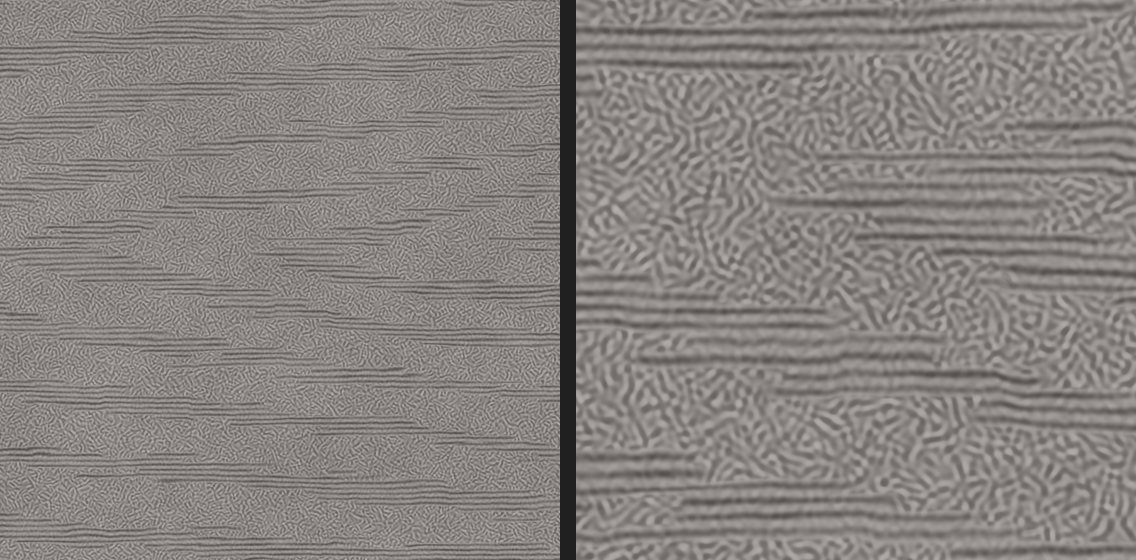
Left: the whole. Right: its middle third, enlarged.
Write a three.js fragment shader that draws this texture.

```glsl
// Grey embossed wood grain: nested arches of fine horizontal grooves
// lie between areas of matte, worm-like grain. The arches come from a
// bent distance field, the matte grain from cellular wave packets.

varying vec2 vUv;

const float TAU = 6.2831853;
const float ROWS = 106.0;        // groove rows across the canvas height
const float GRAIN_CELLS = 98.0;  // wave packet cells across the canvas
const float MID_TONE = 0.547;
const vec3 WARM_TINT = vec3(0.0, -0.019, -0.031);

float hash(vec2 p) {
  vec3 q = fract(p.xyx * vec3(0.1031, 0.1030, 0.0973));
  q += dot(q, q.yzx + 33.33);
  return fract((q.x + q.y) * q.z);
}

float valueNoise(vec2 p) {
  vec2 cell = floor(p);
  vec2 f = fract(p);
  f = f * f * (3.0 - 2.0 * f);
  float low = mix(hash(cell), hash(cell + vec2(1.0, 0.0)), f.x);
  float high = mix(hash(cell + vec2(0.0, 1.0)), hash(cell + 1.0), f.x);
  return mix(low, high, f.y);
}

// Signed noise, -1 to 1
float wobble(vec2 p) {
  return 2.0 * valueNoise(p) - 1.0;
}

// Growth rings: arches that point left and flatten away from the axis
float ringField(vec2 p) {
  float axis = 0.535 + 0.03 * p.x;
  float offset = p.y - axis + 0.016 * wobble(p * vec2(3.0, 5.0) + 7.0);
  float away = sqrt(offset * offset + 0.0004);
  return 8.2 * away - 2.4 * p.x * exp(-2.2 * away);
}

// How strongly one row is grooved at x; each row starts and stops by itself
float rowMask(float x, float row) {
  float jitter = hash(vec2(row, 3.0)) - 0.5;
  vec2 p = vec2(x + 0.08 * jitter, row / ROWS);
  float fromBand = abs(fract(ringField(p) + 0.56) - 0.5);
  float halfWidth = 0.19 + 0.08 * jitter
    + 0.11 * wobble(vec2(x * 13.0, row * 1.7))
    + 0.06 * wobble(p * vec2(4.0, 7.0) + 21.0);
  return 1.0 - smoothstep(halfWidth - 0.02, halfWidth + 0.02, fromBand);
}

// One short ripple, turned mostly along a diagonal
float wavePacket(vec2 d, vec2 seed) {
  float side = hash(seed + 5.3) < 0.5 ? 0.125 : 0.375;
  float angle = TAU * (side + 0.2 * (hash(seed + 9.1) - 0.5));
  float freq = 1.1 + 0.6 * hash(seed + 2.7);
  float phase = hash(seed + 7.9);
  float wave = cos(TAU * (freq * dot(d, vec2(cos(angle), sin(angle))) + phase));
  return exp(-3.0 * dot(d, d)) * wave;
}

// Worm-like grain: two scattered packets per cell, softly limited
float matteGrain(vec2 p) {
  vec2 cell = floor(p);
  float sum = 0.0;
  for (int k = 0; k < 18; k++) {
    float n = floor(float(k) / 2.0);
    vec2 home = cell + vec2(mod(n, 3.0), floor(n / 3.0)) - 1.0;
    vec2 seed = home + 211.0 * mod(float(k), 2.0);
    vec2 center = home + vec2(hash(seed + 1.1), hash(seed + 3.7));
    sum += wavePacket(p - center, seed);
  }
  sum *= 1.4;
  return 1.2 * sum / sqrt(1.0 + 0.3 * sum * sum);
}

// Narrow dark groove at each whole row, lighter ridge between
float grooveTone(float x, float rowCoord) {
  float row = floor(rowCoord + 0.5);
  float groove = pow(0.5 + 0.5 * cos(TAU * rowCoord), 1.4);
  float depth = 0.175 + 0.04 * hash(vec2(row, 11.0))
    + 0.06 * wobble(vec2(x * 24.0, row * 2.3));
  return 0.06 - depth * groove;
}

void main() {
  vec2 p = vUv;

  // Wavy, unevenly spaced rows with small sideways breaks
  float slip = smoothstep(0.44, 0.56, valueNoise(p * vec2(13.0, 17.0) + 31.0));
  float bend = 0.0018 * sin(p.x * 8.0 + p.y * 17.0)
    + 0.0022 * wobble(vec2(p.x * 4.0, p.y * 34.0))
    + 0.0009 * wobble(p * vec2(60.0, 80.0))
    + 0.0026 * slip;
  float rowCoord = (p.y + bend) * ROWS;
  float row = floor(rowCoord);
  float blend = smoothstep(0.34, 0.66, rowCoord - row);
  float mask = mix(rowMask(p.x, row), rowMask(p.x, row + 1.0), blend);

  // Relief of both surfaces, with a faint broad mottle and fine grit
  float grain = 0.066 * matteGrain(p * GRAIN_CELLS);
  float grooves = grooveTone(p.x, rowCoord) + 0.28 * grain;
  float mottle = 0.014 * wobble(p * 6.0 + 13.0)
    + 0.014 * wobble(p * vec2(40.0, 60.0));
  float grit = 0.026 * wobble(p * 330.0);
  float tone = MID_TONE + mottle + grit + mix(grain, grooves, mask);

  gl_FragColor = vec4(clamp(tone, 0.34, 0.71) + WARM_TINT, 1.0);
}
```
